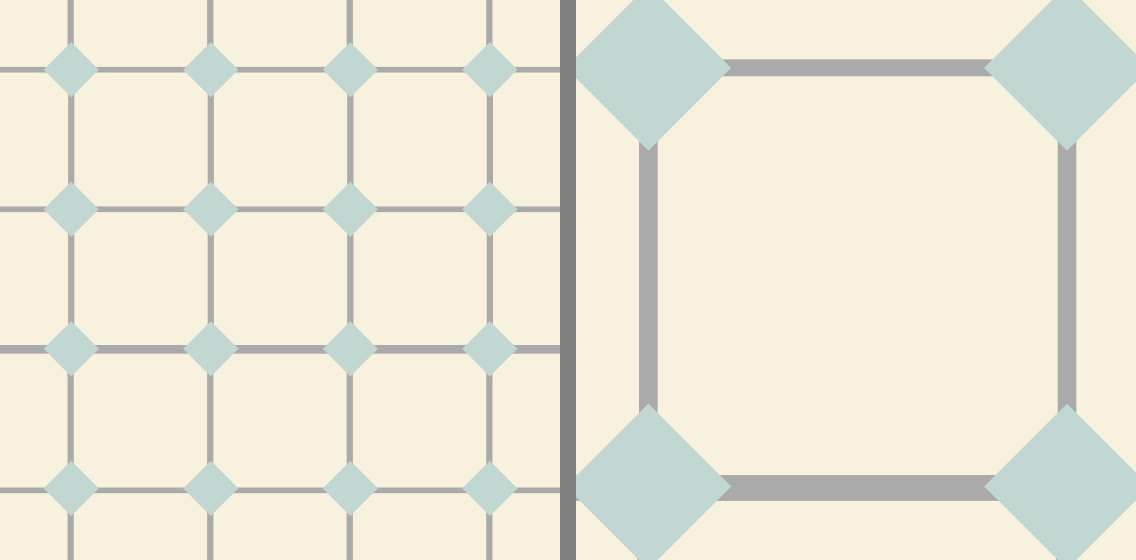
Left: the whole. Right: its middle third, enlarged.
Write a three.js fragment shader that draws this pattern.

```glsl
// Cream octagonal tiles, four across and four down, with pale green diamond
// insets over grey grout lines. Each point finds its nearest joint, then
// distance functions draw the grout, its slight laying errors and the inset.

#define REPEATS 4.0
#define PITCH 0.2492
#define FIRST_JOINT vec2(0.1272, 0.1279)
#define INSET_RADIUS 0.0493
#define GROUT_WIDTH vec2(0.0111, 0.0101)
#define WIDE_ROW_EXTRA 0.0053
#define COLUMN_SHIFT 0.0010
#define ROW_SHIFT vec2(0.0035, 0.0009)
#define CREAM vec3(0.969, 0.945, 0.871)
#define GROUT vec3(0.667, 0.667, 0.667)
#define INSET vec3(0.757, 0.843, 0.820)

varying vec2 vUv;

// Share of a pixel lying inside a shape, from its signed distance
float coverage(float dist, float pixel) {
  return clamp(0.5 - dist / pixel, 0.0, 1.0);
}

float band(float offset, float width) {
  return abs(offset) - 0.5 * width;
}

float diamond(vec2 p, float radius) {
  return (abs(p.x) + abs(p.y) - radius) * 0.70711;
}

// One where an index equals a given whole number
float isIndex(float index, float wanted) {
  return 1.0 - step(0.5, abs(index - wanted));
}

void main() {
  float pixel = max(fwidth(vUv.x), 0.00001);

  // Nearest joint; the outer half cells meet across the canvas edges
  vec2 joint = floor((vUv - FIRST_JOINT) / PITCH + 0.5);
  joint = clamp(joint, 0.0, REPEATS - 1.0);
  vec2 p = vUv - FIRST_JOINT - joint * PITCH;

  // Vertical grout sits slightly left, except in the two middle upper spans
  float span = floor((vUv.y - FIRST_JOINT.y) / PITCH);
  float straight = isIndex(span, 1.0) + isIndex(span, 2.0);
  float column = band(p.x + COLUMN_SHIFT * (1.0 - straight), GROUT_WIDTH.x);

  // Horizontal grout: the lowest row sags and the second is wider
  float lowest = isIndex(joint.y, 0.0);
  float second = isIndex(joint.y, 1.0);
  float sag = dot(ROW_SHIFT, vec2(lowest, second));
  float row = band(p.y + sag, GROUT_WIDTH.y + WIDE_ROW_EXTRA * second);

  // Layers, from the tile up to the inset
  vec3 color = mix(CREAM, GROUT, coverage(min(column, row), pixel));
  color = mix(color, INSET, coverage(diamond(p, INSET_RADIUS), pixel));
  gl_FragColor = vec4(color, 1.0);
}
```
